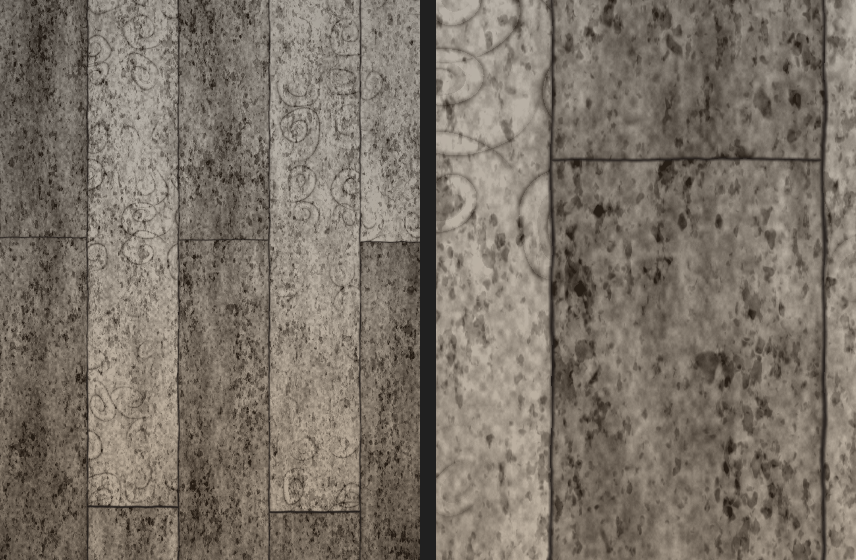
Left, the full canvas; right, a detail of the centre.
Write a Shadertoy shader that draws this texture.

```glsl
const float COLUMN_WIDTH = 0.1623;
const float COLUMN_SHIFT = 0.0059;
const vec3 DARK_STONE = vec3(0.22, 0.19, 0.16);
const vec3 PALE_STONE = vec3(0.65, 0.62, 0.58);
const vec3 GAP_COLOR = vec3(0.13, 0.11, 0.10);

float hash(vec2 p) {
    vec3 q = fract(p.xyx * 0.1031);
    q += dot(q, q.yzx + 33.33);
    return fract((q.x + q.y) * q.z);
}

float noise(vec2 p) {
    vec2 i = floor(p), f = fract(p);
    f = f * f * (3.0 - 2.0 * f);
    return mix(mix(hash(i), hash(i + vec2(1, 0)), f.x),
               mix(hash(i + vec2(0, 1)), hash(i + vec2(1, 1)), f.x), f.y);
}

float fbm(vec2 p) {
    float sum = 0.0, weight = 0.5;
    for (int i = 0; i < 4; i++) {
        sum += weight * noise(p);
        p = p * 2.03 + 17.3;
        weight *= 0.5;
    }
    return sum / 0.9375;
}

// Scattered ragged holes, one candidate per cell
float pits(vec2 p, vec2 frequency, float density, float softness) {
    vec2 q = p * frequency;
    q += 0.5 * vec2(noise(q * 2.3), noise(q * 2.3 + 40.0));
    vec2 cell = floor(q);
    float cover = 0.0;
    for (int j = -1; j <= 1; j++)
    for (int i = -1; i <= 1; i++) {
        vec2 id = cell + vec2(i, j);
        vec2 center = id + vec2(hash(id + 3.1), hash(id + 8.7));
        float radius = mix(0.14, 0.42, pow(hash(id + 21.0), 2.0));
        float present = smoothstep(-0.05, 0.05, density - hash(id + 50.0));
        float hole = 1.0 - smoothstep(radius - softness, radius + softness, length(q - center));
        cover = max(cover, present * hole);
    }
    return cover;
}

// Carved spirals: x is the groove, y the lit ridge beside it
vec2 scrolls(vec2 p, float frequency) {
    vec2 q = p * frequency;
    q += 0.28 * vec2(noise(q * 1.6), noise(q * 1.6 + 31.0));
    vec2 cell = floor(q), relief = vec2(0.0);
    for (int j = -1; j <= 1; j++)
    for (int i = -1; i <= 1; i++) {
        vec2 id = cell + vec2(i, j);
        vec2 d = q - id - 0.25 - 0.5 * vec2(hash(id + 5.0), hash(id + 9.0));
        d.x *= hash(id + 13.0) < 0.5 ? -1.0 : 1.0;
        float r = length(d) + 0.001;
        float size = mix(0.4, 0.75, hash(id + 2.0));
        float turn = (log(r / size) / 0.15 - atan(d.y, d.x)) / 6.2832 + hash(id + 7.0);
        float side = (fract(turn) - 0.5) * 0.94 * r;
        float extent = smoothstep(0.08, 0.16, r) * (1.0 - smoothstep(size * 0.8, size, r));
        float groove = exp(-pow(side / 0.022, 2.0)) + 0.5 * exp(-abs(side) / 0.06) * step(0.0, side);
        float ridge = exp(-pow((side + 0.08) / 0.05, 2.0));
        relief = max(relief, extent * vec2(groove, ridge));
    }
    return relief;
}

// Soft edged coverage of a seam of the given half width
float seam(float dist, float halfWidth, float pixel) {
    float edge = 0.0009 + 0.5 * pixel;
    return 1.0 - smoothstep(halfWidth - edge, halfWidth + edge, abs(dist));
}

void mainImage(out vec4 fragColor, in vec2 fragCoord) {
    float pixel = 1.0 / iResolution.y;
    vec2 p = fragCoord * pixel;

    // Plank layout with slightly chipped edges
    float x = p.x + COLUMN_SHIFT + 0.003 * (fbm(vec2(p.y * 40.0, 3.0)) - 0.5);
    float column = floor(x / COLUMN_WIDTH);
    float odd = mod(column, 2.0);
    float joint = mix(0.576 - 0.002 * column, 0.0995 - 0.0045 * column, odd);
    float below = joint - p.y + 0.003 * (fbm(vec2(p.x * 50.0, 8.0)) - 0.5);
    float upper = step(below, 0.0);
    float carved = upper * max(odd, step(3.5, column));
    float across = x - (column + 0.5) * COLUMN_WIDTH;
    float sideDist = 0.5 * COLUMN_WIDTH - abs(across);
    vec2 seed = vec2(column * 7.3, upper * 11.9);
    vec2 s = p + seed;

    // Stains, vertical streaks and grain
    float stain = fbm(s * vec2(18.0, 4.5)) - 0.5;
    float streak = fbm(s * vec2(90.0, 22.0)) - 0.5;
    float grain = fbm(s * vec2(270.0, 190.0)) - 0.5;
    float tone = mix(0.56 + 0.08 * (hash(seed + 4.0) - 0.5), 0.96, carved);
    tone += 0.16 * odd * (1.0 - upper) - 0.1 * (1.0 - step(0.5, column));
    tone += stain * mix(0.6, 0.45, carved) + streak * mix(0.5, 0.38, carved) + grain * 0.68;
    tone += (1.0 - carved) * 0.13 * (smoothstep(0.0, 0.07, abs(across)) - 0.5);

    // Worn carving
    float worn = smoothstep(0.34, 0.6, fbm(s * 13.0 + 6.0));
    vec2 relief = scrolls(s, 12.5) * carved * worn;
    tone += 0.1 * relief.y - 0.34 * relief.x;

    // Travertine pores, gathered in streaky patches
    float patches = smoothstep(0.35, 0.7, fbm(s * vec2(26.0, 10.0) + 60.0));
    float pores = smoothstep(0.58, 0.72, fbm(s * vec2(170.0, 85.0) + 9.0) + 0.12 * (patches - 0.5));
    float fine = pits(s, vec2(260.0, 170.0), 0.15 + 0.4 * patches, 0.2);
    float medium = pits(s + 2.0, vec2(135.0, 92.0), 0.06 + 0.32 * patches, 0.13);
    float large = pits(s + 5.0, vec2(75.0, 46.0), 0.06, 0.1);
    tone -= 0.34 * pores + 0.26 * fine + 0.42 * medium + 0.4 * large;

    // Soft dirt by the edges and light falling off downward
    tone -= 0.2 * exp(-sideDist / 0.003) + 0.14 * exp(-abs(below) / 0.003);
    tone -= 0.1 * (1.0 - smoothstep(0.0, 0.55, p.y));
    vec3 color = mix(DARK_STONE, PALE_STONE, clamp(tone, -0.18, 1.1));
    color *= mix(vec3(1.03, 0.99, 0.94), vec3(0.99, 1.0, 1.01), smoothstep(0.1, 0.8, p.y));

    // Thin seams that narrow and fade in places
    float wear = noise(vec2(p.y * 38.0, column));
    float sideGap = seam(sideDist, 0.0006 + 0.001 * wear, pixel) * mix(0.65, 1.0, wear);
    float endGap = seam(below, mix(0.0007, 0.0018, odd), pixel);
    color = mix(color, GAP_COLOR, 0.92 * max(sideGap, endGap));

    // Gentle vignette
    vec2 v = fragCoord / iResolution.xy - 0.5;
    fragColor = vec4(color * (1.05 - 0.3 * dot(v, v)), 1.0);
}
```
